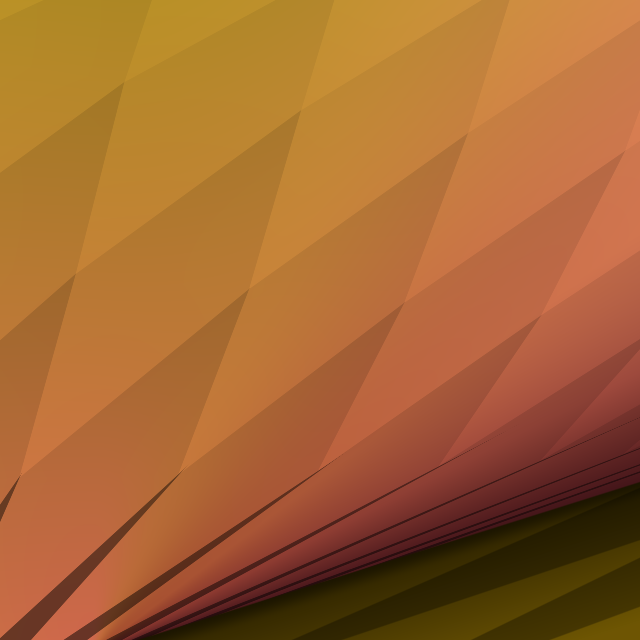
Reproduce this background procedurally as a WebGL 2 fragment shader.

```glsl
#version 300 es
precision highp float;
uniform vec2 u_resolution;
out vec4 outColor;

// Cone: tip of the fan and its lower silhouette line
const vec2 FAN_TIP = vec2(0.143, -0.022);
const vec2 RIM_POINT = vec2(0.215, 0.0);
const vec2 RIM_NORMAL = vec2(-0.300, 0.954);
const float RIM_ANGLE = 0.305;

// Lattice rows: quadratic coefficients of x and y along the column index
const int ROWS = 5;
const vec3 ROW_X[ROWS] = vec3[](
  vec3(0.267, 0.275, -0.003), vec3(0.193, 0.284, -0.0078), vec3(0.117, 0.285, -0.0143),
  vec3(0.0286, 0.263, -0.015), vec3(-0.135, 0.1146, -0.0104));
const vec3 ROW_Y[ROWS] = vec3[](
  vec3(1.091, -0.036, 0.003), vec3(0.870, -0.048, 0.004), vec3(0.570, -0.0247, 0.001),
  vec3(0.2513, 0.0039, 0.00065), vec3(-0.1224, 0.0391, -0.0039));
const int FIRST_COLUMN = -2;
const int LAST_COLUMN = 6;

// Facet shading
const float BASE_CONTRAST = 0.045;
const float ROW_CONTRAST = 0.033;
const float CREASE_SHADE = 0.56;

// Colours
const vec3 RIM_WINE = vec3(0.27, 0.085, 0.10);
const vec3 BRICK = vec3(0.54, 0.235, 0.195);
const vec3 COPPER = vec3(0.675, 0.35, 0.225);
const vec3 AMBER = vec3(0.72, 0.455, 0.21);
const vec3 FAR_ROSE = vec3(0.20, 0.16, 0.13);
const vec3 FAR_GOLD = vec3(-0.02, 0.19, -0.12);
const vec3 OLIVE_DEEP = vec3(0.18, 0.138, 0.0);
const vec3 OLIVE_LIT = vec3(0.43, 0.335, 0.01);

vec2 vertexAt(int row, int column) {
  float k = float(column);
  vec3 powers = vec3(1.0, k, k * k);
  return vec2(dot(ROW_X[row], powers), dot(ROW_Y[row], powers));
}

// Signed distance to the line a-b, positive on its left
float lineSide(vec2 p, vec2 a, vec2 b) {
  vec2 along = normalize(b - a);
  return along.x * (p.y - a.y) - along.y * (p.x - a.x);
}

// Coverage of a counter-clockwise triangle
float triangleCover(vec2 p, vec2 a, vec2 b, vec2 c, float px) {
  float inside = min(lineSide(p, a, b), min(lineSide(p, b, c), lineSide(p, c, a)));
  return smoothstep(-px, 0.0, inside);
}

// Each facet runs from dark at its top corner to light at its bottom corner
float facetShade(vec2 p, float px) {
  float shade = 1.0;
  for (int row = 0; row < ROWS; row++) {
    float contrast = BASE_CONTRAST + ROW_CONTRAST * float(row);
    for (int column = FIRST_COLUMN; column <= LAST_COLUMN; column++) {
      vec2 left = vertexAt(row, column);
      vec2 right = vertexAt(row, column + 1);
      vec2 top = vertexAt(max(row - 1, 0), column + 1);
      vec2 bottom = vertexAt(min(row + 1, ROWS - 1), column);
      if (row == 0) top = left + right - bottom;
      if (row == ROWS - 1) bottom = left + right - top;

      float height = lineSide(p, left, right);
      float apex = height > 0.0 ? lineSide(top, left, right) : -lineSide(bottom, left, right);
      float tone = 1.0 - contrast * clamp(height / max(abs(apex), 1e-4), -1.0, 1.0);
      if (row == ROWS - 1) tone = CREASE_SHADE;

      float cover = max(triangleCover(p, left, right, top, px),
                        triangleCover(p, right, left, bottom, px));
      shade = mix(shade, tone, cover);
    }
  }
  return shade;
}

// Smooth colour of the cone by angle above the rim and distance from the tip
vec3 coneColor(vec2 p) {
  vec2 q = p - FAN_TIP;
  float angle = atan(q.y, q.x) - RIM_ANGLE;
  vec3 color = mix(RIM_WINE, BRICK, clamp(angle / 0.17, 0.0, 1.0));
  color = mix(color, COPPER, clamp((angle - 0.17) / 0.18, 0.0, 1.0));
  color = mix(color, AMBER, smoothstep(0.35, 0.85, angle));
  vec3 farTint = mix(FAR_ROSE, FAR_GOLD, smoothstep(0.35, 1.25, angle));
  return color + farTint * (length(q) - 0.5) * smoothstep(0.0, 0.3, angle);
}

// Olive ground with dark rays, shaded beneath the rim
vec3 groundColor(vec2 p, float depth, float px) {
  vec3 color = mix(OLIVE_DEEP, OLIVE_LIT, clamp(depth / 0.21, 0.0, 1.0));
  for (int i = 0; i < 3; i++) {
    float k = float(i);
    float upper = (0.4375 + 0.05 * k) * (p.x - 0.456 - 0.28 * k) - p.y;
    float lower = (0.335 + 0.034 * k) * (p.x - 0.534 - 0.325 * k) - p.y;
    float ray = smoothstep(-px, px, upper) * smoothstep(-px, px, -lower);
    color *= 1.0 - 0.33 * ray;
  }
  return color * mix(0.6, 1.0, smoothstep(0.0, 0.03, depth));
}

void main() {
  vec2 p = gl_FragCoord.xy / u_resolution;
  float px = 1.0 / min(u_resolution.x, u_resolution.y);
  float rim = dot(p - RIM_POINT, RIM_NORMAL);
  vec3 cone = coneColor(p) * facetShade(p, px);
  vec3 ground = groundColor(p, -rim, px);
  outColor = vec4(mix(ground, cone, smoothstep(-px, px, rim)), 1.0);
}
```
